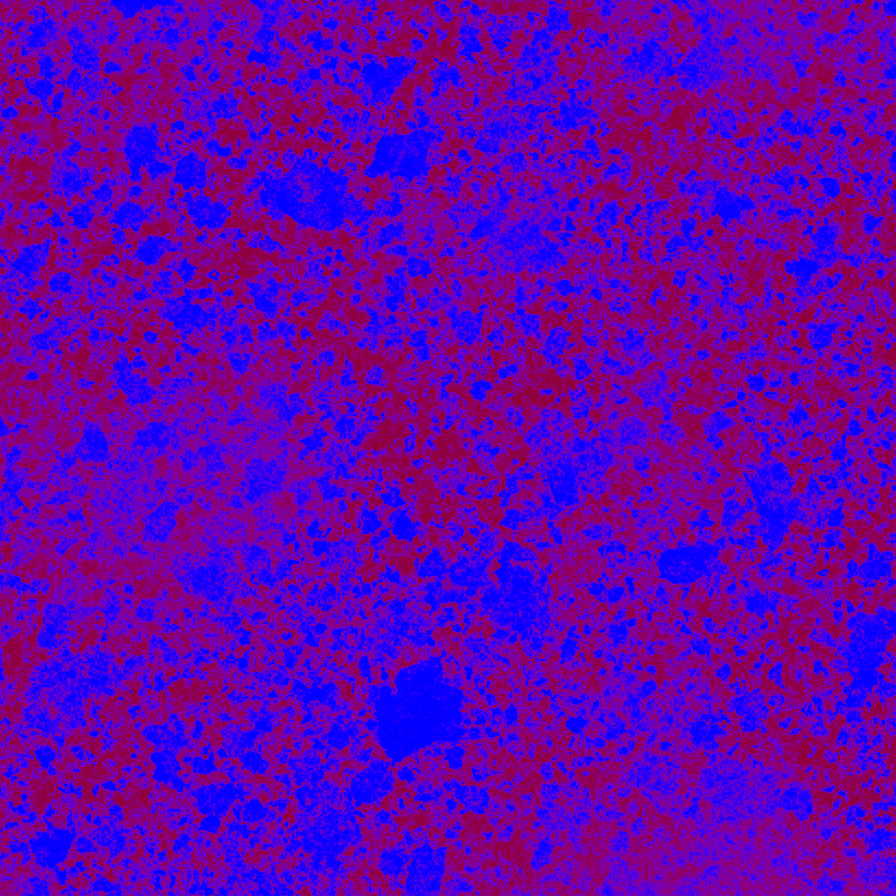
Write a Shadertoy shader that draws this texture.

```glsl
const float TAU = 6.2831853;

// Integer hash: three random values in 0..1 per lattice cell and seed
vec3 hash3(vec2 cell, float seed) {
    uvec3 v = uvec3(ivec3(cell, seed) + 4096);
    v = v * 1664525u + 1013904223u;
    v.x += v.y * v.z; v.y += v.z * v.x; v.z += v.x * v.y;
    v ^= v >> 16u;
    v.x += v.y * v.z; v.y += v.z * v.x; v.z += v.x * v.y;
    return vec3(v >> 8u) / 16777216.0;
}

// Value noise centred on zero
float noise(vec2 p, float seed) {
    vec2 i = floor(p), f = fract(p);
    f = f * f * (3.0 - 2.0 * f);
    float low = mix(hash3(i, seed).x, hash3(i + vec2(1, 0), seed).x, f.x);
    float high = mix(hash3(i + vec2(0, 1), seed).x, hash3(i + 1.0, seed).x, f.x);
    return mix(low, high, f.y) - 0.5;
}

float fbm(vec2 p, float seed) {
    float sum = 0.0, amplitude = 1.0;
    for (int i = 0; i < 4; i++) {
        sum += amplitude * noise(p, seed + float(i));
        p = p * 2.03 + 17.3;
        amplitude *= 0.55;
    }
    return sum;
}

// Signed distance bound of an irregular, stretched five-sided chip
float chipDistance(vec2 p, float radius, vec2 cell, float seed) {
    vec3 shape = hash3(cell, seed);
    float angle = TAU * shape.x;
    vec2 axis = vec2(cos(angle), sin(angle));
    p = vec2(dot(p, axis), dot(p, vec2(-axis.y, axis.x)));
    p.y *= mix(1.0, 1.9, shape.y * shape.y);
    float d = -radius;
    for (int i = 0; i < 5; i++) {
        vec3 side = hash3(cell, seed + 1.0 + float(i));
        float a = TAU * (float(i) + 0.7 * side.x) / 5.0;
        d = max(d, dot(p, vec2(cos(a), sin(a))) - radius * mix(0.65, 1.05, side.y));
    }
    return d;
}

// Strongest chip of one size layer at this point
float chips(vec2 uv, float scale, float density, float softness, float seed) {
    vec2 p = uv * scale;
    vec2 home = floor(p);
    float strongest = 0.0;
    for (int y = -1; y <= 1; y++)
    for (int x = -1; x <= 1; x++) {
        vec2 cell = home + vec2(x, y);
        vec3 place = hash3(cell, seed);
        vec3 kind = hash3(cell, seed + 1.0);
        if (kind.x > density) continue;
        float radius = mix(0.2, 0.54, kind.y);
        float d = chipDistance(p - cell - place.xy, radius, cell, seed + 2.0);
        float cover = 1.0 - smoothstep(-softness, softness, d);
        strongest = max(strongest, cover * mix(0.6, 2.8, kind.z));
    }
    return strongest;
}

// Crimson through violet to pure blue
vec3 ramp(float t) {
    return vec3(0.56 * (1.0 - pow(t, 2.5)), 0.0, 1.0 - 0.8 * pow(1.0 - t, 1.5));
}

void mainImage(out vec4 fragColor, in vec2 fragCoord) {
    vec2 uv = fragCoord / min(iResolution.x, iResolution.y);

    // Ragged chip outlines
    vec2 ragged = uv + 0.007 * vec2(noise(uv * 130.0, 11.0), noise(uv * 130.0, 12.0))
                     + 0.004 * vec2(noise(uv * 300.0, 13.0), noise(uv * 300.0, 14.0));

    // Chips from coarse to fine
    float stone = chips(ragged, 11.0, 0.34, 0.03, 100.0);
    stone = max(stone, chips(ragged, 22.0, 0.48, 0.05, 120.0));
    stone = max(stone, chips(ragged, 42.0, 0.6, 0.08, 140.0));
    stone = max(stone, chips(ragged, 80.0, 0.62, 0.12, 160.0));

    // Crimson ground with mottling
    float mottle = 1.4 * noise(uv * 38.0, 21.0) + 1.4 * noise(uv * 105.0, 22.0);
    float level = -0.85 + stone + mottle + 0.8 * fbm(uv * 6.0, 31.0);

    // Violet haze, thicker toward the bottom
    float lowerEdge = 1.0 - smoothstep(0.0, 0.22, uv.y);
    float haze = smoothstep(0.0, 0.75, fbm(uv * 4.0, 41.0) + 0.3 * lowerEdge);
    level = mix(level, -0.15, 0.65 * haze);

    // Fine speckle
    float speckle = 1.1 * noise(uv * 210.0, 51.0) + 2.2 * noise(uv * 410.0, 52.0);
    level += speckle * mix(1.0, 0.6, haze);

    fragColor = vec4(ramp(1.0 / (1.0 + exp(-1.7 * level))), 1.0);
}
```
